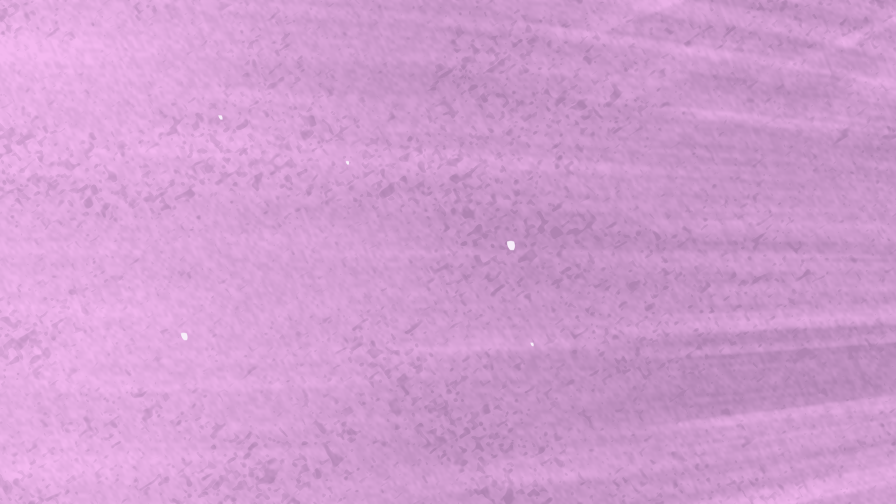
A WebGL 1 fragment shader for this texture:

```glsl
precision highp float;
uniform vec2 u_resolution;

const vec3 SHADE = vec3(0.715, 0.535, 0.722);
const vec3 LIGHT = vec3(0.935, 0.708, 0.922);
const vec3 CHIP_COLOR = vec3(0.97, 0.93, 0.98);
const float BASE_TONE = 0.31;
const float GLOW = 0.66;          // brightening towards the left edge
const float GLOW_WIDTH = 0.6;
const float FAN_CENTER = 0.47;    // height of the level streak
const float FAN_BEND = 0.1;       // convergence of streaks to the right
const float STREAK_GAIN = 0.6;
const float CROSSING_GAIN = 0.3;
const float CLOUD_GAIN = 0.36;
const float GRAIN_GAIN = 0.42;
const float PIT_SCALE = 72.0;
const float PIT_GAIN = 0.38;
const int CHIP_COUNT = 5;

float hash(vec2 p) {
  return fract(sin(dot(p, vec2(127.1, 311.7))) * 43758.5453);
}

float noise(vec2 p) {
  vec2 i = floor(p);
  vec2 f = fract(p);
  f = f * f * (3.0 - 2.0 * f);
  float low = mix(hash(i), hash(i + vec2(1.0, 0.0)), f.x);
  float high = mix(hash(i + vec2(0.0, 1.0)), hash(i + 1.0), f.x);
  return mix(low, high, f.y);
}

float fbm(vec2 p) {
  float sum = 0.0;
  float gain = 0.5;
  for (int i = 0; i < 4; i++) {
    sum += gain * noise(p);
    p = p * 2.03 + 17.3;
    gain *= 0.5;
  }
  return sum / 0.9375;
}

// Brushed bands that bend towards a point beyond the right edge
float streaks(vec2 p) {
  float s = (p.y - FAN_CENTER) / (1.0 - FAN_BEND * p.x * p.x);
  s += 0.012 * (noise(p * 3.0) - 0.5);
  float broad = noise(vec2(p.x * 1.3, s * 15.0 + 40.0)) - 0.5;
  float medium = noise(vec2(p.x * 2.0 + 9.0, s * 34.0 + 70.0));
  float ridge = smoothstep(0.45, 0.95, medium) - 0.25;
  float fine = noise(vec2(p.x * 3.5 + 5.0, s * 95.0 + 130.0)) - 0.5;
  float strength = mix(0.4, 1.0, smoothstep(0.4, 1.5, p.x));
  return (broad * 0.65 + ridge * 0.5 + fine * 0.28) * strength;
}

// Rising bands that cross the fan in the upper right
float crossing(vec2 p) {
  float s = p.y - 0.24 * p.x - 0.06 * p.x * p.x;
  float band = smoothstep(0.5, 0.9, noise(vec2(p.x * 1.6, s * 26.0 + 8.0)));
  return band * smoothstep(1.0, 1.4, p.x) * smoothstep(0.65, 0.85, p.y);
}

// Irregular dark pits, denser where the threshold drops
float pits(vec2 p, float density) {
  vec2 q = mat2(0.82, -0.57, 0.57, 0.82) * p;
  q += 0.006 * vec2(noise(p * 60.0), noise(p * 60.0 + 19.0));
  float large = noise(q * vec2(PIT_SCALE, PIT_SCALE * 1.25));
  float small = noise(q * PIT_SCALE * 1.7 + 43.0);
  float threshold = mix(0.86, 0.6, density);
  float spots = smoothstep(threshold, threshold + 0.22, large);
  return max(spots, 0.7 * smoothstep(threshold, threshold + 0.2, small));
}

// A few bright flakes with uneven outlines
float chips(vec2 p, float edge) {
  float cover = 0.0;
  for (int i = 0; i < CHIP_COUNT; i++) {
    float k = float(i);
    vec2 center = vec2(mix(0.35, 1.1, hash(vec2(k, 1.7))), mix(0.1, 0.8, hash(vec2(k, 6.3))));
    float size = mix(0.003, 0.01, pow(hash(vec2(k, 4.9)), 3.0));
    vec2 d = p - center;
    d.x += (hash(vec2(k, 2.2)) - 0.5) * d.y;
    float wedge = max(abs(d.x) * 1.3 - 0.3 * d.y, abs(d.y) * 0.85);
    float shape = mix(wedge, length(d), 0.5) - size;
    cover = max(cover, 1.0 - smoothstep(-edge, edge, shape));
  }
  return cover;
}

void main() {
  vec2 p = gl_FragCoord.xy / u_resolution.y;
  float edge = 0.8 / u_resolution.y;

  // Broad light and streaks
  float fall = p.x / GLOW_WIDTH;
  float tone = BASE_TONE + GLOW * exp(-fall * fall);
  tone += CLOUD_GAIN * (fbm(p * vec2(1.6, 2.6) + 4.0) - 0.5);
  tone += STREAK_GAIN * streaks(p) + CROSSING_GAIN * crossing(p);
  tone += 0.16 * smoothstep(0.3, 0.0, p.y) * smoothstep(0.8, 1.2, p.x);

  // Paper grain and pits
  vec2 slanted = vec2(p.x + 0.4 * p.y, p.y);
  float grain = 0.65 * noise(slanted * vec2(150.0, 120.0)) + 0.35 * noise(slanted * 70.0 + 31.0);
  tone += GRAIN_GAIN * (grain - 0.5);
  float clumps = smoothstep(0.35, 0.7, fbm(p * vec2(4.0, 6.0) + 11.0));
  float reach = 1.0 - smoothstep(0.5, 1.5, p.x);
  float density = clumps * mix(0.35, 0.9, reach) + 0.1;
  tone -= PIT_GAIN * pits(p, density);

  vec3 color = mix(SHADE, LIGHT, clamp(tone, -0.1, 1.08));
  color = mix(color, CHIP_COLOR, chips(p, edge));
  gl_FragColor = vec4(color, 1.0);
}
```
